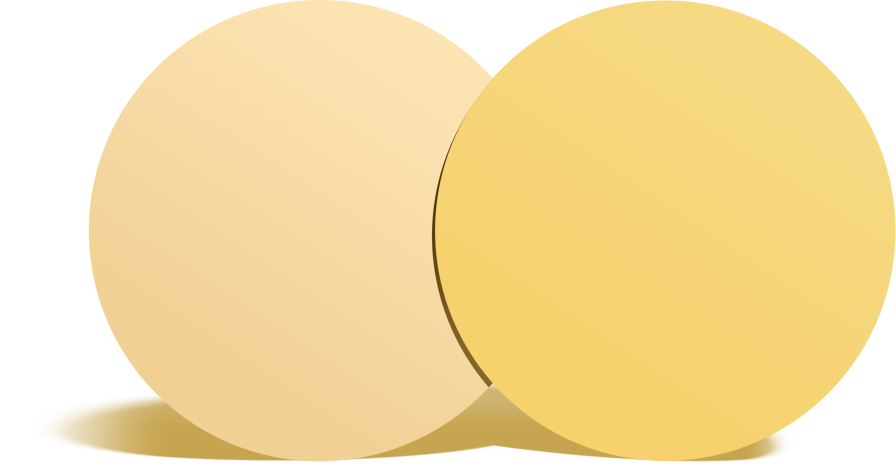
Reproduce this background procedurally as a WebGL 1 fragment shader.

```glsl
precision highp float;
// Two overlapping pastel discs standing on a white floor with soft golden shadows.

uniform vec2 u_resolution;

// Lengths are in canvas heights, measured from the canvas centre.
const vec2 LEFT_CENTER = vec2(-0.2757, 0.005);
const vec2 RIGHT_CENTER = vec2(0.4662, 0.005);
const float LEFT_RADIUS = 0.495;
const float RIGHT_RADIUS = 0.494;
const vec2 RIM_OFFSET = vec2(-0.0065, -0.0113);

const vec2 LEFT_SHADOW_CENTER = vec2(-0.361, -0.4123);
const vec2 LEFT_SHADOW_RADII = vec2(0.5764, 0.0777);
const vec2 RIGHT_SHADOW_CENTER = vec2(0.2406, -0.3997);
const vec2 RIGHT_SHADOW_RADII = vec2(0.5313, 0.0752);
const float RIGHT_SHADOW_SLOPE = -0.1;
const float LEFT_FADE_START = 0.4;
const float RIGHT_FADE_START = 0.74;

const vec2 LIGHT_DIRECTION = vec2(0.55, 0.835);
const vec3 FLOOR_COLOR = vec3(1.0);
const vec3 PEACH_DARK = vec3(0.945, 0.815, 0.58);
const vec3 PEACH_LIGHT = vec3(0.985, 0.89, 0.70);
const vec3 GOLD_DARK = vec3(0.965, 0.82, 0.425);
const vec3 GOLD_LIGHT = vec3(0.965, 0.85, 0.515);
const vec3 RIM_DARK = vec3(0.29, 0.20, 0.04);
const vec3 RIM_LIGHT = vec3(0.52, 0.40, 0.15);
const vec3 SHADOW_LOW = vec3(0.78, 0.645, 0.31);
const vec3 SHADOW_HIGH = vec3(0.81, 0.71, 0.45);

// Antialiased disc coverage.
float disc(vec2 p, float radius) {
  float pixel = 1.0 / u_resolution.y;
  return 1.0 - smoothstep(-0.75 * pixel, 0.75 * pixel, length(p) - radius);
}

// Disc colour, brightening towards the light.
vec3 discColor(vec2 p, float radius, vec3 dark, vec3 light) {
  float t = dot(p, LIGHT_DIRECTION) / radius;
  return mix(dark, light, smoothstep(-1.0, 1.0, t));
}

// Flat ellipse: crisp below, soft above, fading towards its outer tip.
float floorShadow(vec2 p, vec2 radii, float outward, float fadeStart) {
  vec2 q = p / radii;
  float tip = smoothstep(fadeStart, 1.0, q.x * outward);
  float softness = mix(0.05, 0.35, smoothstep(-0.3, 0.6, q.y)) + 0.2 * tip;
  return (1.0 - smoothstep(1.0 - softness, 1.0, length(q))) * (1.0 - tip);
}

void main() {
  vec2 p = (gl_FragCoord.xy - 0.5 * u_resolution) / u_resolution.y;
  vec2 leftP = p - LEFT_CENTER;
  vec2 rightP = p - RIGHT_CENTER;

  // Shadows on the floor, the right one slanting down.
  vec2 slantedP = p - RIGHT_SHADOW_CENTER;
  slantedP.y -= RIGHT_SHADOW_SLOPE * slantedP.x;
  float shadow = max(
    floorShadow(p - LEFT_SHADOW_CENTER, LEFT_SHADOW_RADII, -1.0, LEFT_FADE_START),
    floorShadow(slantedP, RIGHT_SHADOW_RADII, 1.0, RIGHT_FADE_START));
  vec3 shadowColor = mix(SHADOW_LOW, SHADOW_HIGH, smoothstep(-0.43, -0.34, p.y));
  vec3 color = mix(FLOOR_COLOR, shadowColor, shadow);

  // Left disc, with the dark rim cast on it by the right disc.
  float leftMask = disc(leftP, LEFT_RADIUS);
  vec3 peach = discColor(leftP, LEFT_RADIUS, PEACH_DARK, PEACH_LIGHT);
  vec3 rimColor = mix(RIM_LIGHT, RIM_DARK, smoothstep(-0.3, 0.1, p.y));
  peach = mix(peach, rimColor, disc(rightP - RIM_OFFSET, RIGHT_RADIUS));
  color = mix(color, peach, leftMask);

  // Right disc in front.
  vec3 gold = discColor(rightP, RIGHT_RADIUS, GOLD_DARK, GOLD_LIGHT);
  color = mix(color, gold, disc(rightP, RIGHT_RADIUS));

  gl_FragColor = vec4(color, 1.0);
}
```
